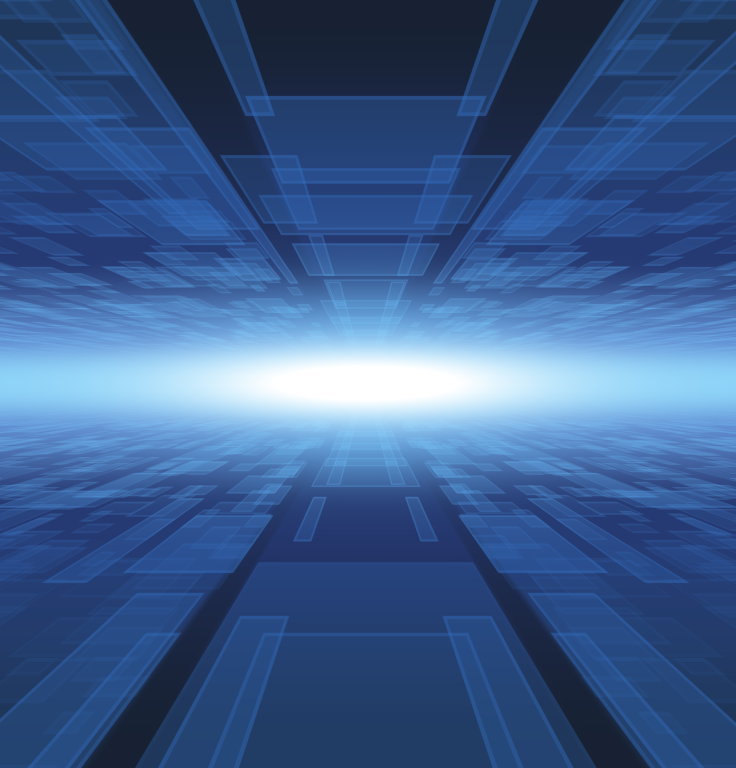
Write a Shadertoy shader that draws this background.

```glsl
const vec3 NIGHT = vec3(0.09, 0.13, 0.20);
const vec3 NAVY = vec3(0.14, 0.21, 0.43);
const vec3 AZURE = vec3(0.20, 0.43, 0.75);
const vec3 HAZE = vec3(0.38, 0.56, 0.83);
const vec3 SKY = vec3(0.54, 0.82, 0.97);
const float RIM_WIDTH = 0.013;

float hash(vec2 p) {
    return fract(sin(dot(p, vec2(127.1, 311.7))) * 43758.5453);
}

// Opacity of a glass rectangle with a brighter rim
float panel(vec2 q, vec2 lo, vec2 hi, vec2 px, float fill, float rim) {
    vec2 inset = min(q - lo, hi - q);
    vec2 outer = smoothstep(-px, px, inset);
    vec2 inner = smoothstep(-px, px, inset - RIM_WIDTH);
    float body = outer.x * outer.y;
    return body * fill + (body - inner.x * inner.y) * rim;
}

// Rectangle given by its lateral span and its heights from the horizon
float slab(vec2 q, vec2 span, vec2 heights, vec2 px, float fill) {
    vec2 depth = log(heights);
    return panel(q, vec2(span.x, depth.x), vec2(span.y, depth.y), px, fill, 0.35);
}

vec3 backdrop(float h, float lane, float gapStart, float gapEnd) {
    vec3 col = mix(SKY, HAZE, smoothstep(0.0, 0.06, h));
    col = mix(col, NAVY, smoothstep(0.035, 0.17, h));
    col = mix(col, NIGHT, smoothstep(0.16, 0.48, h));
    // Side lanes stay blue, the gap beside the centre stays dark
    float side = smoothstep(gapEnd - 0.01, gapEnd + 0.04, lane);
    col = mix(col, AZURE, 0.26 * side * smoothstep(0.1, 0.35, h));
    float gap = smoothstep(gapStart - 0.02, gapStart + 0.02, lane) * (1.0 - side);
    return mix(col, NIGHT, 0.45 * gap * smoothstep(0.08, 0.3, h));
}

// One layer of randomly sized panels in the side lanes
float scatter(vec2 q, vec2 px, float layer, float seed) {
    vec2 size = vec2(0.38 + 0.11 * layer, 0.24 + 0.035 * layer);
    vec2 g = (q - vec2(0.70, 0.0)) / size + vec2(0.0, hash(vec2(layer, seed)));
    vec2 id = floor(g);
    vec2 key = id + vec2(layer * 17.0, seed * 31.0);
    vec2 lo = 0.4 * vec2(hash(key), hash(key + 5.3));
    vec2 hi = lo + 0.22 + 0.36 * vec2(hash(key + 9.1), hash(key + 13.7));
    float present = step(0.0, id.x) * step(0.3, hash(key + 21.9));
    float fill = 0.12 + 0.25 * hash(key + 27.3);
    return present * panel(fract(g) * size, lo * size, hi * size, px, fill, 0.3);
}

// Receding row of panels along the centre
float centreRow(vec2 q, vec2 px, float seed) {
    float a = 0.0;
    for (int i = 0; i < 7; i++) {
        float n = float(i);
        float near = 0.135 * pow(0.8, n);
        float halfWidth = 0.40 + 0.2 * hash(vec2(n, seed));
        a += slab(q, vec2(-1.0, halfWidth), near * vec2(0.72, 1.0), px, 0.14);
        a += slab(q, vec2(0.25, 0.39), near * vec2(0.75, 0.98), px, 0.12);
    }
    return a;
}

float ceilingSlabs(vec2 q, vec2 px) {
    float a = slab(q, vec2(-1.0, 0.42), vec2(0.26, 0.374), px, 0.36);
    a += slab(q, vec2(0.34, 0.45), vec2(0.348, 0.8), px, 0.32);
    a += slab(q, vec2(-1.0, 0.44), vec2(0.20, 0.28), px, 0.22);
    a += slab(q, vec2(0.30, 0.64), vec2(0.208, 0.297), px, 0.25);
    a += slab(q, vec2(-1.0, 0.57), vec2(0.193, 0.245), px, 0.25);
    a += slab(q, vec2(-1.0, 0.53), vec2(0.14, 0.182), px, 0.28);
    a += slab(q, vec2(0.29, 0.39), vec2(0.14, 0.193), px, 0.2);
    // Long bright beams and the wide panels next to them
    a += slab(q, vec2(0.675, 0.76), vec2(0.13, 0.8), px, 0.25);
    a += slab(q, vec2(0.69, 1.10), vec2(0.20, 0.333), px, 0.2);
    a += slab(q, vec2(0.93, 1.50), vec2(0.277, 0.349), px, 0.2);
    a += slab(q, vec2(1.05, 1.16), vec2(0.22, 0.8), px, 0.2);
    return a + slab(q, vec2(0.87, 1.47), vec2(0.18, 0.238), px, 0.25);
}

float floorSlabs(vec2 q, vec2 px) {
    float a = panel(q, vec2(-1.0, log(0.233)), vec2(0.60, 0.0), px, 0.30, 0.05);
    a += slab(q, vec2(-1.0, 0.41), vec2(0.325, 0.8), px, 0.10);
    a += slab(q, vec2(0.33, 0.54), vec2(0.303, 0.8), px, 0.24);
    a += slab(q, vec2(0.345, 0.46), vec2(0.148, 0.206), px, 0.25);
    a += slab(q, vec2(0.70, 1.28), vec2(0.172, 0.247), px, 0.38);
    a += slab(q, vec2(0.77, 1.09), vec2(0.273, 0.8), px, 0.26);
    a += slab(q, vec2(0.74, 0.88), vec2(0.325, 0.8), px, 0.2);
    a += slab(q, vec2(1.40, 1.62), vec2(0.15, 0.26), px, 0.28);
    return a + slab(q, vec2(2.3, 3.0), vec2(0.14, 0.162), px, 0.3);
}

void mainImage(out vec4 fragColor, in vec2 fragCoord) {
    vec2 p = (fragCoord - vec2(0.497, 0.501) * iResolution.xy) / iResolution.y;
    float h = max(abs(p.y), 0.002);
    float lane = abs(p.x) / h;
    bool above = p.y > 0.0;
    float seed = above ? 3.0 : 8.0;

    // Perspective plane: lateral position and logarithmic depth
    vec2 q = vec2(lane, log(h));
    vec2 px = vec2(length(vec2(1.0, lane)), 1.0) * 0.8 / (h * iResolution.y);
    vec3 col = backdrop(h, lane, above ? 0.46 : 0.61, above ? 0.67 : 0.72);

    float scattered = 0.0;
    for (int i = 0; i < 8; i++) scattered += scatter(q, px, float(i), seed);
    scattered *= mix(0.75, above ? 0.45 : 0.18, smoothstep(0.12, 0.3, h));
    float opacity = scattered + centreRow(q, px, seed);
    opacity += above ? ceilingSlabs(q, px) : floorSlabs(q, px);
    opacity *= smoothstep(0.01, 0.07, h);
    vec3 glass = mix(vec3(0.44, 0.75, 0.97), AZURE, smoothstep(0.04, 0.24, h));
    col = mix(col, glass, 1.0 - exp(-1.1 * opacity));

    // Horizon band, cyan halo and white core
    col = mix(col, SKY, 0.7 * exp(-pow(p.y / 0.035, 2.0)));
    float halo = exp(-pow(p.x / 0.24, 2.0) - pow(p.y / 0.105, 2.0));
    col = mix(col, vec3(0.45, 0.81, 0.99), 0.75 * halo);
    float core = exp(-pow(p.x / 0.25, 2.0) - pow(p.y / 0.046, 2.0));
    col = mix(col, vec3(1.0), min(1.25 * core, 1.0));
    fragColor = vec4(col, 1.0);
}
```
